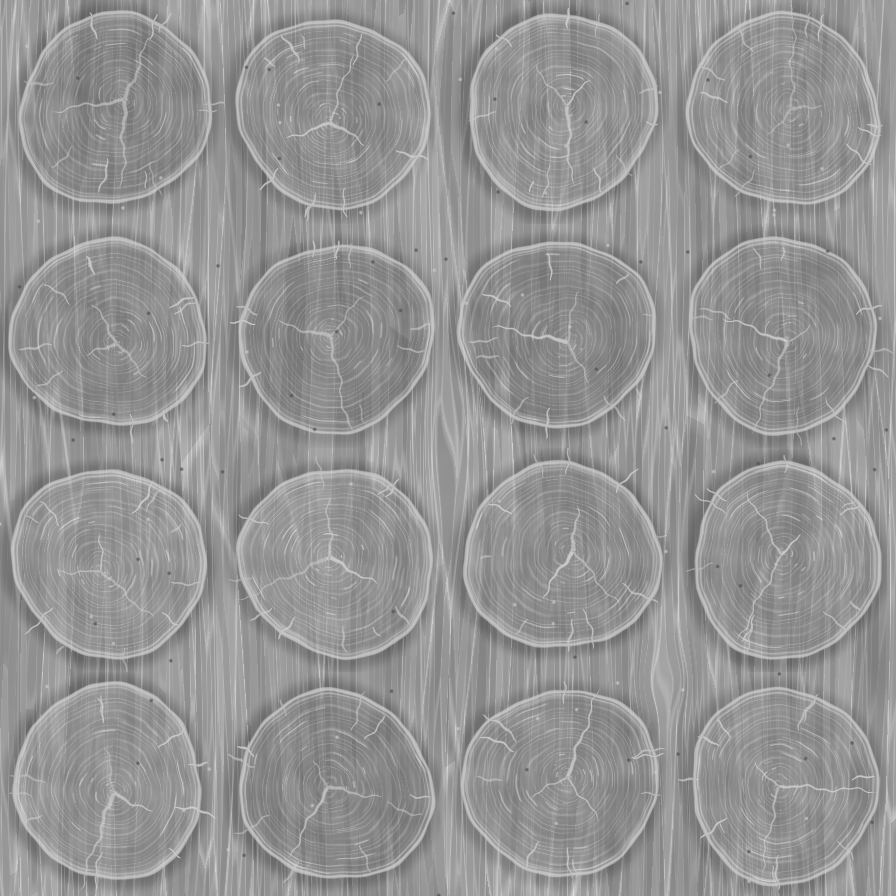
Reproduce this texture map procedurally as a Shadertoy shader.

```glsl
const float TAU = 6.2831853;
const float SLICES = 4.0;

float hash(vec2 p) {
    vec3 v = fract(p.xyx * vec3(0.1031, 0.1137, 0.0973));
    v += dot(v, v.yzx + 33.3);
    return fract((v.x + v.y) * v.z);
}

// Nearest distance, second distance and random value of the nearest cell
vec3 cellular(vec2 p) {
    vec2 base = floor(p);
    vec3 best = vec3(9.0, 9.0, 0.0);
    for (int y = -1; y <= 1; y++)
    for (int x = -1; x <= 1; x++) {
        vec2 cell = base + vec2(x, y);
        vec2 site = cell + vec2(hash(cell), hash(cell + 71.7));
        float d = length(p - site);
        if (d < best.x) best = vec3(d, best.x, hash(cell + 19.3));
        else best.y = min(best.y, d);
    }
    return best;
}

float layeredSines(vec2 p) {
    float sum = 0.0, amp = 0.5;
    for (int i = 0; i < 4; i++) {
        sum += amp * sin(p.x + 1.7 * sin(p.y)) * cos(p.y + 0.8 * sin(p.x));
        p = mat2(1.6, 1.2, -1.2, 1.6) * p + 2.3;
        amp *= 0.55;
    }
    return sum;
}

float stroke(float d, float halfWidth, float px) {
    return 1.0 - smoothstep(max(halfWidth - px, 0.0), halfWidth + px, abs(d));
}

// Pushes the grain sideways around a knot
float bendAround(vec2 p, vec2 knot, vec2 size) {
    vec2 d = p - knot;
    return -0.85 * d.x * exp(-dot(d / size, d / size));
}

// Vertical board grain: x = tone, y = bright streaks
vec2 boardGrain(vec2 uv) {
    float x = uv.x + 0.004 * sin(uv.y * 9.0 + uv.x * 14.0);
    x += bendAround(uv, vec2(0.5, 0.5), vec2(0.028, 0.11));
    x += bendAround(uv, vec2(0.742, 0.24), vec2(0.024, 0.035));
    vec3 fine = cellular(vec2(x * 150.0, uv.y * 6.0));
    vec3 wide = cellular(vec2(x * 44.0 + 7.0, uv.y * 2.2));
    float streak = 0.55 * (1.0 - smoothstep(0.02, 0.24, fine.y - fine.x));
    float vein = 1.0 - smoothstep(0.01, 0.09, wide.y - wide.x);
    float patchy = smoothstep(-0.35, 0.4, layeredSines(vec2(x * 24.0, uv.y * 7.0)));
    float tone = 0.09 * (fine.z - 0.5) + 0.06 * (wide.z - 0.5);
    return vec2(tone, streak * (0.25 + 0.75 * patchy) + vein * (0.3 + 0.5 * wide.z));
}

float outlineRadius(float angle, float seed) {
    float lobes = 0.013 * sin(2.0 * angle + seed * 17.0) + 0.012 * sin(3.0 * angle + seed * 41.0);
    return 0.422 + lobes + 0.004 * sin(7.0 * angle + seed * 63.0) + 0.002 * sin(17.0 * angle + seed * 9.0);
}

// Thin annual rings with scattered bright arcs
float annualRings(float t, float angle, float seed, float px) {
    float wavy = t + 0.006 * sin(5.0 * angle + t * 21.0 + seed * 30.0);
    float pulse = 0.5 + 0.5 * sin(wavy * TAU * 21.0 + 2.0 * sin(wavy * 27.0 + seed * 12.0));
    float worn = 0.55 + 0.45 * sin(angle * 3.0 + floor(wavy * 21.0) * 2.4);
    float light = 0.4 * pulse * pulse * pulse * worn;
    float band = floor(wavy * 13.0);
    for (int i = 0; i < 3; i++) {
        vec2 key = vec2(band + 17.0 * float(i), seed * 91.0);
        float away = abs(mod(angle - TAU * hash(key) + 0.5 * TAU, TAU) - 0.5 * TAU);
        float reach = 0.08 + 0.35 * hash(key + 5.0);
        float arc = 1.0 - smoothstep(reach * 0.6, reach, away);
        float offset = (fract(wavy * 13.0) - 0.5) / 13.0;
        light = max(light, arc * stroke(offset, 0.006, px * 2.0) * (0.3 + 0.6 * hash(key + 9.0)));
    }
    return light;
}

// Three cracks leave the pith, the rest cut inward from the rim
float cracks(vec2 p, float seed, float px) {
    float light = 0.0;
    for (int i = 0; i < 13; i++) {
        vec2 key = vec2(float(i) * 3.1, seed * 57.0);
        bool central = i < 3;
        float turn = central ? float(i) / 3.0 : float(i - 3) / 10.0;
        float angle = TAU * (turn + 0.16 * hash(key) + seed);
        vec2 dir = vec2(cos(angle), sin(angle));
        float along = dot(p, dir);
        float across = dir.x * p.y - dir.y * p.x;
        across += smoothstep(0.0, 0.1, along) * (0.009 * sin(along * 29.0 + seed * 40.0 + float(i)) + 0.004 * sin(along * 83.0));
        float start = central ? 0.0 : 0.26 + 0.11 * hash(key + 2.0);
        float end = central ? mix(0.13, 0.48, hash(key + 4.0)) : 0.41 + 0.07 * hash(key + 4.0);
        float s = (along - start) / (end - start);
        float taper = central ? 1.0 - s : 4.0 * s * (1.0 - s);
        float width = (central ? 0.010 : 0.006) * (0.35 + 0.65 * hash(key + 6.0)) * max(taper, 0.0);
        float inside = smoothstep(-0.02, 0.02, s) * (1.0 - smoothstep(0.9, 1.0, s));
        light = max(light, inside * stroke(across, width, px) * (0.5 + 0.5 * hash(key + 8.0)));
    }
    return light;
}

void mainImage(out vec4 fragColor, in vec2 fragCoord) {
    vec2 uv = fragCoord / iResolution.xy;
    float px = SLICES / iResolution.y;
    vec2 id = floor(uv * SLICES);
    float seed = hash(id + 3.7);
    vec2 jitter = vec2(hash(id + 11.0), hash(id + 23.0)) - 0.5;
    vec2 p = fract(uv * SLICES) - 0.5 - 0.03 * jitter;

    // Boards
    vec2 grain = boardGrain(uv);
    float board = 0.585 + grain.x + 0.17 * grain.y + 0.05 * layeredSines(uv * vec2(13.0, 9.0));

    // Soft stain around each slice
    float radius = outlineRadius(atan(p.y, p.x), seed);
    float t = length(p) / radius;
    float stain = 1.0 - smoothstep(1.03, 1.2, length(p + vec2(0.012, 0.005)) / radius);
    board -= (0.07 + 0.06 * hash(id + 31.0)) * stain;

    // Slice face, with rings drifting towards an offset pith
    vec2 pith = 0.1 * jitter.yx;
    vec2 ringP = p - pith * (1.0 - smoothstep(0.0, 1.0, t));
    float ringT = length(ringP) / radius;
    float mottle = layeredSines(p * 11.0 + seed * 50.0);
    float face = 0.5 + 0.07 * hash(id + 43.0) + 0.05 * mottle + 0.6 * grain.x + 0.07 * grain.y;
    face += 0.22 * annualRings(ringT, atan(ringP.y, ringP.x), seed, px);
    face += 0.05 * smoothstep(0.9, 0.96, t);
    float shade = mix(board, face, 1.0 - smoothstep(1.0 - 2.0 * px, 1.0 + 2.0 * px, t));

    // Pale bark line, inner line and cracks
    float rim = stroke((t - 1.0) * radius, 0.007 + 0.003 * mottle, px);
    float innerRim = 0.4 * stroke((t - 0.955) * radius, 0.002, px);
    float pale = max(max(0.8 * rim, innerRim), cracks(p - pith, seed, px));
    shade = mix(shade, 0.82, pale * 0.9);

    // Sparse dark and pale specks
    vec3 speck = cellular(uv * 38.0);
    float dot0 = stroke(speck.x, 0.07, px * 9.5) * step(0.93, speck.z);
    shade = mix(shade, speck.z > 0.97 ? 0.8 : 0.3, 0.7 * dot0);

    fragColor = vec4(vec3(clamp(shade, 0.0, 1.0)), 1.0);
}
```
